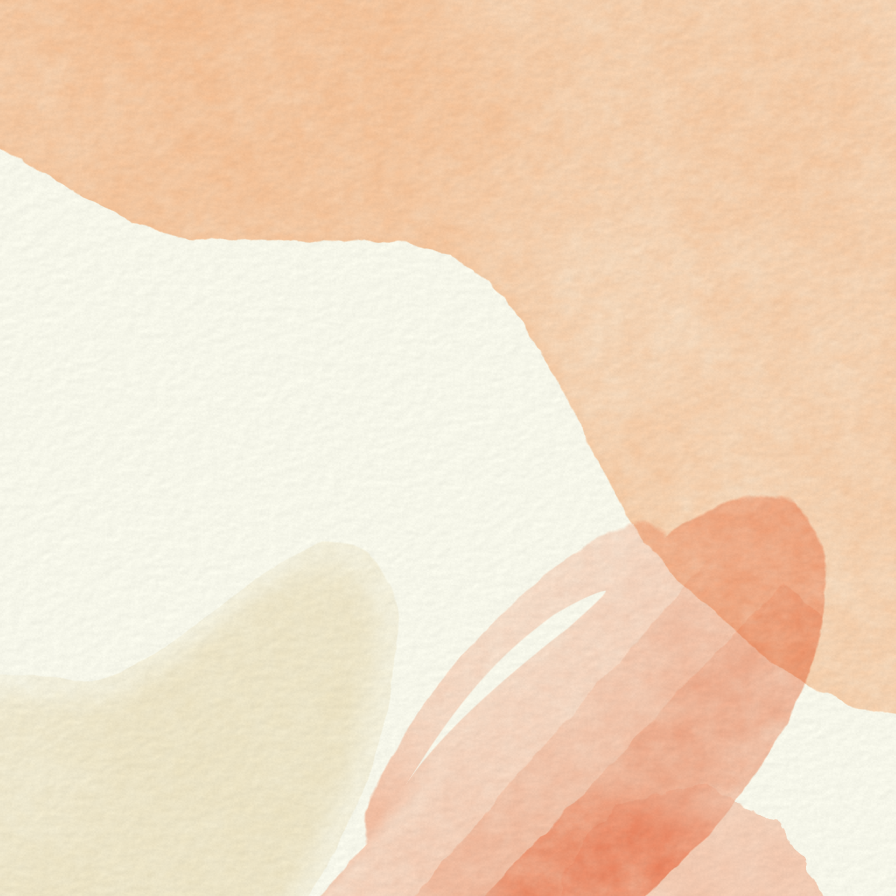
Write a Shadertoy shader that draws this background.

```glsl
// Watercolour washes on grainy paper: a peach field, a beige hill and coral strokes.
// Each wash is a signed distance with a wobbly rim; translucent layers multiply
// over the paper, while value noise gives the pigment clouds and the paper relief.

#define PAPER vec3(0.965, 0.965, 0.915)
#define PEACH_TINT vec3(0.986, 0.828, 0.722)
#define BEIGE_TINT vec3(0.960, 0.926, 0.855)
#define CORAL_TINT vec3(0.984, 0.852, 0.803)
#define STRIPE_TINT vec3(0.987, 0.912, 0.878)
#define HOT_TINT vec3(0.99, 0.83, 0.76)
#define RIM_WOBBLE 0.005
#define GRAIN_SCALE vec2(105.0, 165.0)
#define GRAIN_DEPTH 0.055
#define PIGMENT_GRAIN 0.30

float hash(vec2 p) {
    vec3 q = fract(vec3(p.xyx) * 0.1031);
    q += dot(q, q.yzx + 33.33);
    return fract((q.x + q.y) * q.z);
}

float noise(vec2 p) {
    vec2 cell = floor(p), f = fract(p);
    f = f * f * (3.0 - 2.0 * f);
    return mix(mix(hash(cell), hash(cell + vec2(1, 0)), f.x),
               mix(hash(cell + vec2(0, 1)), hash(cell + vec2(1, 1)), f.x), f.y);
}

float fbm(vec2 p) {
    float sum = 0.0, gain = 0.5;
    for (int i = 0; i < 5; i++) {
        sum += gain * noise(p);
        p = mat2(1.6, 1.2, -1.2, 1.6) * p + 17.3;
        gain *= 0.5;
    }
    return sum;
}

float smoothMax(float a, float b, float k) {
    float h = max(k - abs(a - b), 0.0) / k;
    return max(a, b) + h * h * k * 0.25;
}

// Coverage of a shape with an edge about one pixel wide
float cover(float d) {
    float w = max(0.0012, 0.8 / iResolution.y);
    return 1.0 - smoothstep(-w, w, d);
}

vec3 wash(vec3 base, vec3 tint, float amount) {
    return base * mix(vec3(1.0), tint, amount);
}

// Lower border of the peach field
float peachBorder(float x) {
    return 0.869 - 0.138 * smoothstep(-0.12, 0.24, x)
                 - 0.026 * smoothstep(0.43, 0.56, x)
                 - 0.236 * smoothstep(0.495, 0.755, x)
                 - 0.265 * smoothstep(0.55, 1.0, x);
}

float peachField(vec2 uv) {
    float slope = (peachBorder(uv.x + 0.005) - peachBorder(uv.x - 0.005)) / 0.01;
    return (peachBorder(uv.x) - uv.y) / sqrt(1.0 + slope * slope);
}

float beigeHill(vec2 uv) {
    float top = 0.247 - 0.01 * smoothstep(0.04, 0.11, uv.x)
                      + 0.165 * smoothstep(0.08, 0.40, uv.x);
    float bow = 1.0 - uv.y / 0.315;
    return smoothMax(uv.y - top, uv.x - 0.444 + 0.1 * bow * bow, 0.1);
}

// Stroke space: x runs along the brush, y across it to the right
float coralBody(vec2 s) {
    float along = (s.x - 0.25) / 0.335;
    float halfWidth = s.y > 0.0 ? 0.173 : 0.107;
    along = max(along, s.y > 0.0 ? -0.6 : 0.0);
    return (length(vec2(along, s.y / halfWidth)) - 1.0) * halfWidth;
}

float coralLoop(vec2 s) {
    return (length((s - vec2(0.22, -0.09)) / vec2(0.245, 0.075)) - 1.0) * 0.075;
}

float paperSlit(vec2 s) {
    float bend = s.x - 0.16;
    float halfWidth = 0.0125 * smoothstep(0.02, 0.28, s.x)
                    * sqrt(clamp((0.373 - s.x) / 0.06, 0.0, 1.0));
    return abs(s.y + 0.124 - 0.7 * bend * bend) - halfWidth + 0.0015;
}

void mainImage(out vec4 fragColor, in vec2 fragCoord) {
    vec2 uv = fragCoord / iResolution.xy;
    float cloud = fbm(uv * 4.5 + 3.0) - 0.48;
    float speck = fbm(uv * 38.0) - 0.48;
    float pigment = PIGMENT_GRAIN * (fbm(uv * vec2(90.0, 125.0) + 41.0) - 0.48);
    float rim = (fbm(uv * 42.0 + 9.0) - 0.48) * RIM_WOBBLE * 2.0;
    vec3 color = PAPER;

    // Peach field, richer at upper left and along its border
    float d = peachField(uv) + rim;
    vec2 bloom = uv - vec2(0.38, 0.92);
    float richness = 0.96 + 0.6 * cloud + 0.26 * speck + pigment + 0.15 * (uv.y - uv.x)
                   + 0.11 * exp(-dot(bloom, bloom) * 25.0) + 0.09 * smoothstep(-0.012, 0.0, d);
    color = wash(color, PEACH_TINT, cover(d) * richness);

    // Beige hill with a pale fringe
    d = beigeHill(uv) + rim * 0.6;
    float body = 0.45 + 0.55 * smoothstep(0.0, -0.045, d + 0.02 * cloud);
    float paleCorner = 0.25 * smoothstep(0.18, 0.0, length(uv - vec2(0.0, 0.17)));
    color = wash(color, BEIGE_TINT, cover(d) * (body - paleCorner + 0.4 * cloud + 0.2 * speck + pigment));

    // Coral strokes: pale base, two nested stripes, then the wet pool
    vec2 o = uv - vec2(0.5, 0.0);
    vec2 s = vec2(dot(o, vec2(0.66, 0.751)), dot(o, vec2(0.751, -0.66)));
    float outline = min(coralBody(s), coralLoop(s));
    float coral = cover(max(outline + rim * 0.6, -paperSlit(s)));
    float loopFade = mix(0.83, 1.0, smoothstep(-0.11, -0.07, s.y));
    float lowTip = 0.6 * smoothstep(0.14, 0.0, s.x) * smoothstep(-0.095, -0.12, s.y);
    float dryTip = 0.35 * smoothstep(0.43, 0.5, s.x);
    color = wash(color, CORAL_TINT, coral * (loopFade + lowTip + dryTip + 0.4 * cloud + 0.25 * speck + pigment));
    float inner = coral * cover(-0.03 - s.y + rim) * (1.0 - 0.75 * smoothstep(0.40, 0.5, s.x));
    color = wash(color, STRIPE_TINT, inner * (0.95 + cloud + 0.5 * speck));
    float core = coral * cover(max(0.03 + 0.04 * s.x - s.y, s.x - 0.51) + rim);
    color = wash(color, STRIPE_TINT, core * (0.85 - 0.5 * smoothstep(0.09, 0.16, s.y) + speck));
    float pool = length((uv - vec2(0.68, 0.015)) / vec2(0.16, 0.11)) - 1.0;
    float poolShape = smoothstep(0.08, -0.35, pool + 0.6 * speck);
    color = wash(color, HOT_TINT, core * poolShape * (0.85 + 0.8 * speck + pigment));

    // Pale dab spilling out at lower right
    d = length(uv - vec2(0.77, -0.03)) - 0.15 + rim * 2.5;
    color = wash(color, CORAL_TINT, cover(d) * (1.0 - 0.65 * coral) * (1.1 + cloud + 0.4 * speck));

    // Paper relief lit from the upper left, with a fine tooth
    vec2 g = uv * GRAIN_SCALE + 2.0 * cloud;
    float relief = fbm(g) - fbm(g + vec2(-0.3, 0.5));
    color *= 1.0 + GRAIN_DEPTH * relief + 0.016 * (hash(floor(uv * 512.0)) - 0.5);
    fragColor = vec4(clamp(color, 0.0, 1.0), 1.0);
}
```
